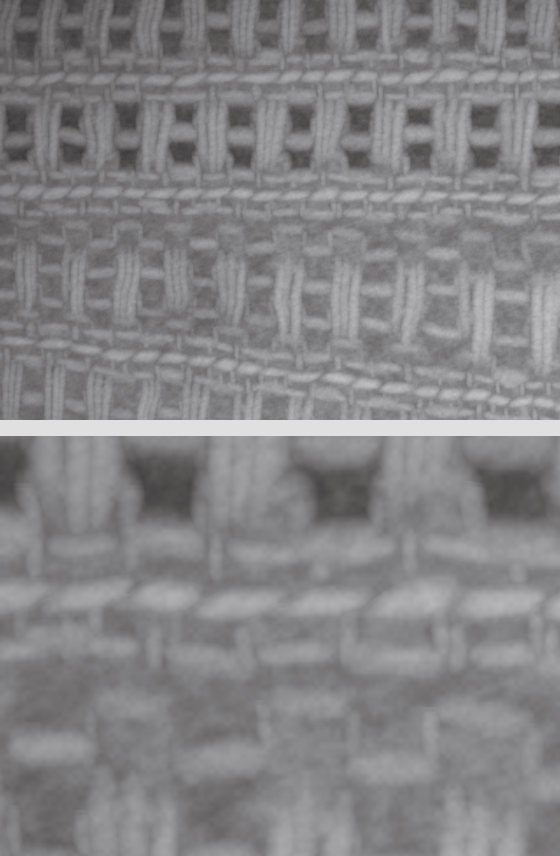
Top: the whole. Bottom: its middle third, enlarged.
Reproduce this texture procedurally as a Shadertoy shader.

```glsl
// Pale grey openwork cloth: ribbed bands of upright floats, crossbars and small holes

float hash(vec2 p) {
    p = fract(p * vec2(0.1031, 0.1137));
    p += dot(p, p.yx + 33.33);
    return fract((p.x + p.y) * p.x * 7.13);
}

float noise(vec2 p) {
    vec2 i = floor(p), f = fract(p);
    f = f * f * (3.0 - 2.0 * f);
    return mix(mix(hash(i), hash(i + vec2(1, 0)), f.x),
               mix(hash(i + vec2(0, 1)), hash(i + vec2(1, 1)), f.x), f.y);
}

// Rounded thread segments with soft edges
float acrossThread(vec2 d, vec2 r) {
    d = d * d / (r * r);
    return max(0.0, 1.0 - d.x * d.x - d.y);
}

float uprightThread(vec2 d, vec2 r) {
    return acrossThread(d.yx, r.yx);
}

// Height of the cloth; p.y runs down, one unit is the canvas height
float clothHeight(vec2 p) {
    p += 0.016 * (vec2(noise(p * 14.0), noise(p * 14.0 + 40.0)) - 0.5);
    float s = p.x * 0.75;

    // Ribs that part the bands
    float rib1 = 0.195 - 0.012 * s;
    float rib2 = 0.46 + 0.014 * s;
    float rib3 = 0.81 + 0.16 * s;

    // Per band: span; columns, stretch, phase, rows; float centre, half length, hole fill
    float band = 0.0;
    vec2 span = vec2(-0.075, rib1);
    vec4 grid = vec4(11.8, 0.4, 0.07, 3.0);
    vec3 floats = vec3(0.45, 0.38, 0.25);
    if (p.y > rib3) {
        band = 3.0;
        span = vec2(rib3, rib3 + 0.28);
        grid = vec4(13.0, 2.5, 0.25, 3.0);
        floats.z = 0.5;
    } else if (p.y > rib2) {
        band = 2.0;
        span = vec2(rib2, rib3);
        grid = vec4(12.1, 2.3, 0.62, 5.0);
        floats = vec3(0.56, 0.29, 0.45);
    } else if (p.y > rib1) {
        band = 1.0;
        span = vec2(rib1, rib2);
        grid = vec4(10.6, 1.1, 0.85, 3.0);
        floats = vec3(0.46, 0.39, 0.05);
    }
    float t = (p.y - span.x) / (span.y - span.x);
    float u = grid.x * s - grid.y * s * s - grid.z;
    float column = floor(u + 0.5);
    float f = u - column;
    float row = floor(t * grid.w);
    float v = t * grid.w - row - 0.5;
    float side = step(0.5, t);
    float d = p.y - mix(span.x, span.y, side);

    // Ground: packed near the ribs and under the floats, open at the holes
    float packed = 1.0 - smoothstep(0.04, 0.085, abs(d));
    float open = smoothstep(0.2, 0.32, abs(f)) * (1.0 - packed);
    float h = mix(0.52, floats.z, open) + 0.25 * (noise(p * 55.0) - 0.5);

    // Crossbars between the floats, each a little out of line
    float r = hash(vec2(floor(u) + 9.0, row + band * 17.0));
    vec2 bar = vec2(abs(f) - 0.5, v + 0.24 * (r - 0.5));
    h = max(h, (0.75 + 0.2 * r) * acrossThread(bar, vec2(0.36, 0.29)));
    h = max(h, 0.78 * acrossThread(vec2(f, abs(v) - 0.5), vec2(0.36, 0.28)));

    // Broken uprights beside the holes
    float peg = hash(vec2(floor(u * 2.0) + 70.0, row + band * 5.0));
    h = max(h, (0.45 + 0.35 * peg) * uprightThread(vec2(abs(f) - 0.27, v + 0.3 * peg), vec2(0.1, 0.45)));

    // Floats of three close strands
    for (float j = -1.0; j < 2.0; j++) {
        float q = hash(vec2(column * 3.0 + j + 50.0, band * 13.0 + 5.0));
        vec2 strand = vec2(f - 0.14 * j - 0.1 * (q - 0.5) + (0.1 * j + 0.12) * (t - 0.5),
                           t - floats.x - 0.12 * (q - 0.5));
        float length2 = floats.y + 0.07 * (q - 0.5);
        h = max(h, (0.84 + 0.16 * q) * uprightThread(strand, vec2(0.15, length2)));
    }

    // Dash rows beside each rib, split by short pegs
    float k = s * 20.0 + 1.2 * noise(vec2(s * 8.0, (band + side) * 7.0));
    float lift = 0.006 * (noise(vec2(k, band * 3.0 + side)) - 0.5);
    float dash = fract(k * 0.85 + 0.35 * side) - 0.5;
    h = max(h, 0.92 * acrossThread(vec2(dash, abs(d) - 0.043 + lift), vec2(0.47, 0.016)));
    h = max(h, 0.8 * uprightThread(vec2(abs(dash) - 0.5, abs(d) - 0.036), vec2(0.18, 0.026)));

    // Twisted rib cord
    return max(h, 1.08 * acrossThread(vec2(fract(k + d * 14.0) - 0.5, d + lift), vec2(0.6, 0.022)));
}

void mainImage(out vec4 fragColor, in vec2 fragCoord) {
    vec2 p = fragCoord / iResolution.y;
    p.y = 1.0 - p.y;
    float s = p.x * 0.75;

    // Relief lit from above
    vec2 e = vec2(0.001, 0.004);
    float above = clothHeight(p - e), below = clothHeight(p + e);
    float h = (above + below + clothHeight(p)) / 3.0;
    float tone = 0.29 + 0.34 * h + 0.1 * (below - above);

    // Spun fibres and fine fuzz
    tone += 0.05 * (noise(vec2(p.x * 90.0 + p.y * 60.0, p.y * 110.0 - p.x * 25.0)) - 0.5);
    tone += 0.03 * (noise(p * 240.0) - 0.5);

    // Uneven light: dim at the left and upper corners, bright at the lower right
    vec2 c = vec2(s, p.y) - vec2(0.6, 0.6);
    tone *= 0.88 + 0.2 * s + 0.12 * p.y - 0.25 * dot(c, c);
    tone += 0.04 * (noise(p * 4.0) - 0.5);

    vec3 tint = mix(vec3(1.02, 0.99, 0.99), vec3(0.995, 0.995, 1.012), smoothstep(0.3, 0.6, tone));
    fragColor = vec4(tone * tint, 1.0);
}
```
